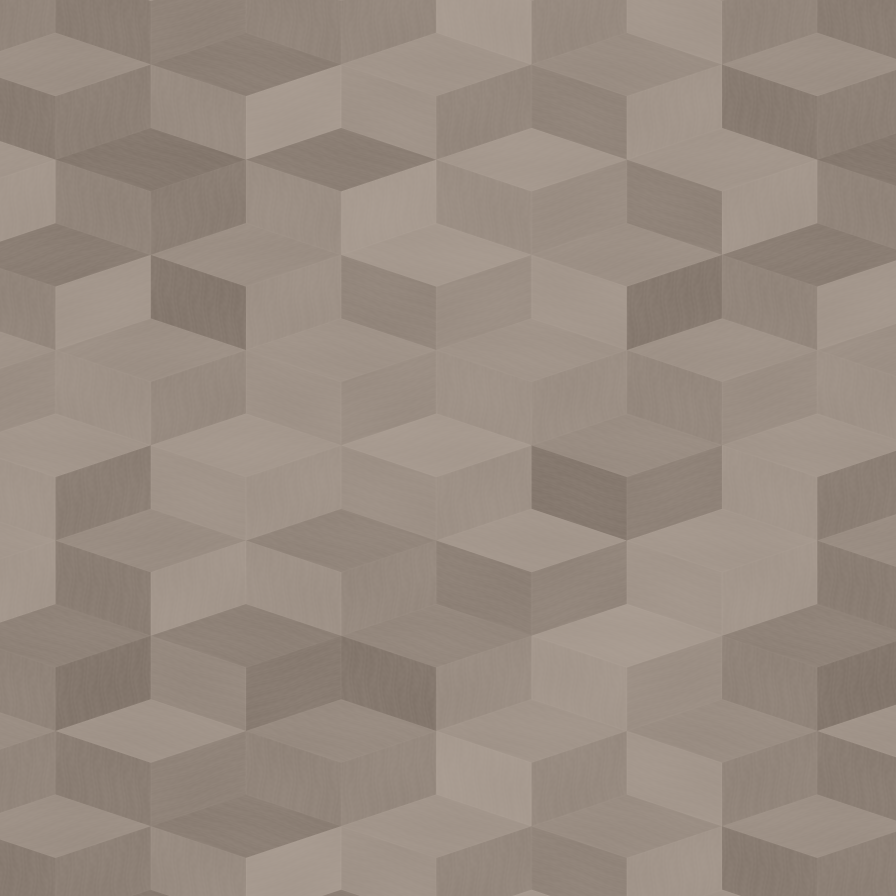
Write a Shadertoy shader that draws this pattern.

```glsl
// Tumbling-block wood inlay: rhombic cubes in muted taupe veneers with fine grain.

const float UNITS_ACROSS = 9.41;            // half cube widths per canvas height
const vec2  LATTICE_ORIGIN = vec2(0.487, 0.503);
const float TONE_PERIOD = 8.0;              // lattice units before the tones recur
const int   SAMPLES = 4;                    // antialiasing samples per axis

const vec3 DARK_VENEER  = vec3(0.515, 0.465, 0.425);
const vec3 LIGHT_VENEER = vec3(0.660, 0.610, 0.568);

struct Face {
    vec2 cube;    // lattice position of the cube
    float side;   // 0 top, 1 left, 2 right
    vec2 st;      // face coordinates, 0 to 1 along both edges
};

float hash(vec3 p) {
    return fract(sin(dot(p, vec3(12.99, 78.23, 37.72))) * 4375.85);
}

// Nearest cube centre in a row; centres have an even coordinate sum.
vec2 cubeInRow(float x, float row) {
    float parity = mod(row, 2.0);
    return vec2(2.0 * floor((x - parity) * 0.5 + 0.5) + parity, row);
}

// Finds the visible cube face under a lattice point.
Face findFace(vec2 p) {
    vec2 cube = cubeInRow(p.x, floor(p.y));
    vec2 q = p - cube;
    if (3.0 * q.y > 1.0 - abs(q.x)) {
        cube = cubeInRow(p.x, floor(p.y) + 1.0);
        q = p - cube;
    }
    float d = abs(q.x);
    if (3.0 * q.y > d - 1.0) {
        return Face(cube, 0.0, 0.5 + 0.5 * vec2(3.0 * q.y + q.x, 3.0 * q.y - q.x));
    }
    return Face(cube, q.x < 0.0 ? 1.0 : 2.0, vec2(d, 1.5 * (q.y + 1.0) - 0.5 * d));
}

// Layered sines: wavering fibres along y with a faint cross weave.
float grain(vec2 st, float seed) {
    float phase = seed * 60.0;
    float broad = sin(st.x * 41.0 + 1.6 * sin(st.y * 5.0 + phase) + phase);
    float fine = sin(st.x * 117.0 + 2.0 * sin(st.y * 8.0 + phase) + 2.0 * broad);
    float weave = sin(st.x * 73.0 + phase) * sin(st.y * 64.0 + 4.0 * sin(st.x * 19.0));
    return 0.25 * broad + 0.4 * fine + 0.35 * weave;
}

// Slow light and dark drift across one veneer piece.
float mottle(vec2 st, float seed) {
    return sin(st.x * 4.3 + seed * 30.0) * sin(st.y * 3.7 + seed * 50.0 + st.x);
}

// Thin pale line along the face edges.
float seam(vec2 st, float width) {
    vec2 inset = min(st, 1.0 - st);
    return 1.0 - smoothstep(0.0, width, min(inset.x, inset.y));
}

vec3 veneer(Face face) {
    vec3 id = vec3(mod(face.cube, TONE_PERIOD), face.side);
    float toneSeed = hash(id + 1.7);
    float grainSeed = hash(id + 5.3);
    float tone = pow(toneSeed, 0.8);

    // Each piece is cut along one of its two edge directions.
    vec2 fibre = grainSeed < 0.6 ? face.st : face.st.yx;
    vec3 colour = mix(DARK_VENEER, LIGHT_VENEER, tone);
    colour += mix(0.015, 0.006, tone) * grain(fibre, grainSeed);
    colour += 0.006 * mottle(face.st, grainSeed);
    return colour + 0.012 * seam(face.st, 0.018);
}

void mainImage(out vec4 fragColor, in vec2 fragCoord) {
    vec3 sum = vec3(0.0);
    for (int j = 0; j < SAMPLES; j++) {
        for (int i = 0; i < SAMPLES; i++) {
            vec2 offset = (vec2(i, j) + 0.5) / float(SAMPLES) - 0.5;
            vec2 uv = (fragCoord + offset) / iResolution.y;
            sum += veneer(findFace((uv - LATTICE_ORIGIN) * UNITS_ACROSS));
        }
    }
    fragColor = vec4(sum / float(SAMPLES * SAMPLES), 1.0);
}
```
